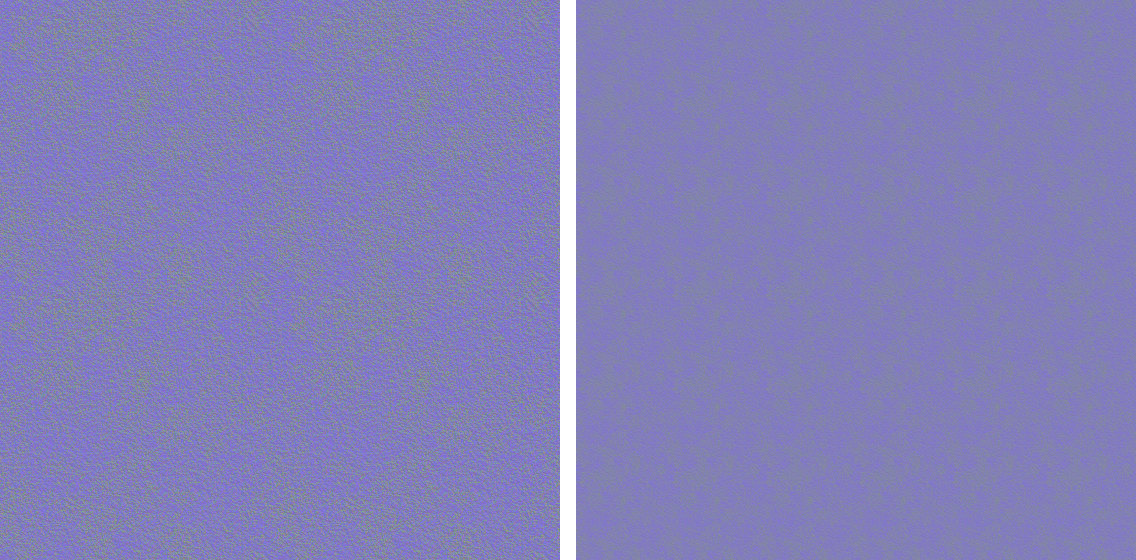
Left, the tile; right, the same tile 3 across and 3 down.
Give the GLSL for this texture map, as a WebGL 1 fragment shader.

```glsl
precision highp float;
// Tiling normal map of fine, sandy plaster with calm and coarse patches.

uniform vec2 u_resolution;

#define REPEATS 2.0        // whole tiles across the canvas
#define GRAIN_CELLS 187.0  // fine grains across one tile
#define CLUMP_CELLS 83.0   // larger pits and lumps across one tile
#define CLUMP_SLOPE 0.32   // strength of the lumps against the grains
#define CLOUD_CELLS 6.0    // patches of roughness across one tile
#define SMOOTH_SLOPE 0.66  // steepness in the calm patches
#define ROUGH_SLOPE 1.37   // steepness in the coarse patches
#define CRACK_SLOPE 0.8    // extra steepness along hairline cracks
#define DIAGONAL 0.12      // bias of the relief along the falling diagonal
#define RELIEF 0.08        // red and green contrast of the slopes

const vec3 STEEP_COLOR = vec3(0.52, 0.615, 0.41);
const vec3 FLAT_COLOR = vec3(0.505, 0.441, 0.865);

vec3 hash(vec2 p) {
  vec3 q = fract(vec3(p.xyx) * vec3(0.1031, 0.1030, 0.0973));
  q += dot(q, q.yxz + 33.33);
  return fract((q.xxy + q.yzz) * q.zyx);
}

// Value noise that wraps after a whole number of cells.
float wrappedNoise(vec2 uv, vec2 cells, float seed) {
  vec2 p = uv * cells;
  vec2 cell = floor(p);
  vec2 f = p - cell;
  f = f * f * (3.0 - 2.0 * f);
  vec2 lo = mod(cell, cells) + seed;
  vec2 hi = mod(cell + 1.0, cells) + seed;
  float bottom = mix(hash(lo).x, hash(vec2(hi.x, lo.y)).x, f.x);
  float top = mix(hash(vec2(lo.x, hi.y)).x, hash(hi).x, f.x);
  return mix(bottom, top, f.y);
}

// Even mixture of octaves, used as a roughness map.
float clouds(vec2 uv) {
  float sum = 0.0;
  float cells = CLOUD_CELLS;
  for (int i = 0; i < 4; i++) {
    sum += 0.25 * wrappedNoise(uv, vec2(cells), cells * 3.0 + 17.0);
    cells *= 2.0;
  }
  return sum;
}

// Analytic slope of round bumps and dents, one scattered in each cell.
vec2 bumpSlope(vec2 uv, float cells, float seed) {
  vec2 p = uv * cells;
  vec2 cell = floor(p);
  vec2 slope = vec2(0.0);
  for (int y = -1; y <= 1; y++) {
    for (int x = -1; x <= 1; x++) {
      vec2 neighbor = cell + vec2(float(x), float(y));
      vec3 rnd = hash(mod(neighbor, cells) + seed);
      vec2 d = p - neighbor - rnd.xy;
      float height = rnd.z * 2.0 - 1.0;
      slope += 4.0 * height * d * max(1.0 - dot(d, d), 0.0);
    }
  }
  return slope;
}

// Thin broken lines along a level of stretched noise.
float cracks(vec2 uv) {
  float level = wrappedNoise(uv, vec2(5.0, 9.0), 71.0)
              + 0.2 * wrappedNoise(uv, vec2(31.0), 83.0);
  float line = 1.0 - smoothstep(0.0, 0.025, abs(level - 0.6));
  return line * smoothstep(0.62, 0.8, wrappedNoise(uv, vec2(7.0), 97.0));
}

void main() {
  vec2 uv = fract(gl_FragCoord.xy / u_resolution * REPEATS);

  // Steepness varies from patch to patch.
  float rough = smoothstep(0.22, 0.78, clouds(uv));
  float steepness = mix(SMOOTH_SLOPE, ROUGH_SLOPE, rough);
  steepness += CRACK_SLOPE * cracks(uv);

  // Fine grains over larger lumps, leaning to one diagonal.
  vec2 slope = bumpSlope(uv, GRAIN_CELLS, 11.0);
  slope += CLUMP_SLOPE * bumpSlope(uv, CLUMP_CELLS, 211.0);
  slope += DIAGONAL * (slope.x - slope.y) * vec2(1.0, -1.0);

  // Encode the normal with the palette of the material.
  vec3 normal = normalize(vec3(slope * steepness, 1.0));
  vec3 color = mix(STEEP_COLOR, FLAT_COLOR, normal.z);
  color.rg += RELIEF * normal.xy;
  gl_FragColor = vec4(clamp(color, 0.0, 1.0), 1.0);
}
```
